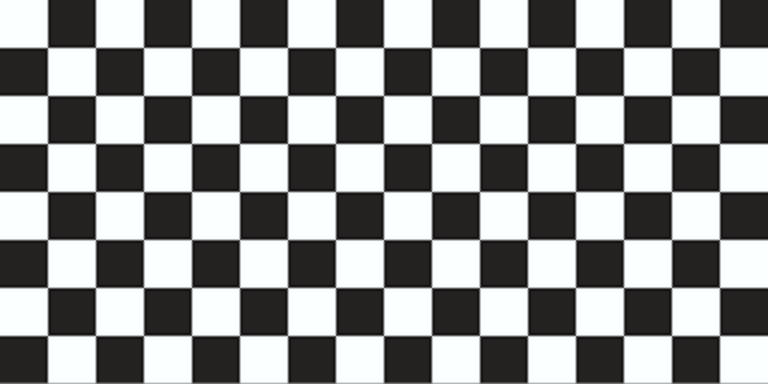
A Shadertoy shader for this pattern:

```glsl
// Distance, in cells, to the nearest grid line inside the board
float lineDistance(vec2 p, vec2 grid) {
    vec2 nearest = clamp(round(p), vec2(1.0), grid - 1.0);
    vec2 d = abs(p - nearest);
    return min(d.x, d.y);
}

void mainImage(out vec4 fragColor, in vec2 fragCoord) {
    vec2 grid = vec2(16.0, 8.0);
    vec2 p = fragCoord / iResolution.xy * grid;
    vec2 cell = floor(p);

    // Signed distance: positive inside dark squares
    float parity = mod(cell.x + cell.y, 2.0);
    float dist = lineDistance(p, grid) * (1.0 - 2.0 * parity);

    // Soft square edges
    float pixel = grid.y / iResolution.y;
    float softness = max(0.035, 1.1 * pixel);
    float ink = smoothstep(-softness, softness, dist);
    vec3 color = mix(vec3(0.99, 1.0, 1.0), vec3(0.14, 0.13, 0.13), ink);

    // Deeper rim just inside each dark square
    float rim = exp(-pow((dist - 0.047) / 0.017, 2.0));
    color -= 0.075 * rim;

    // Faint grey line along the bottom border
    float border = 1.0 - smoothstep(0.02, 0.02 + pixel, p.y);
    color = mix(color, vec3(0.6), 0.7 * border);

    fragColor = vec4(color, 1.0);
}
```
